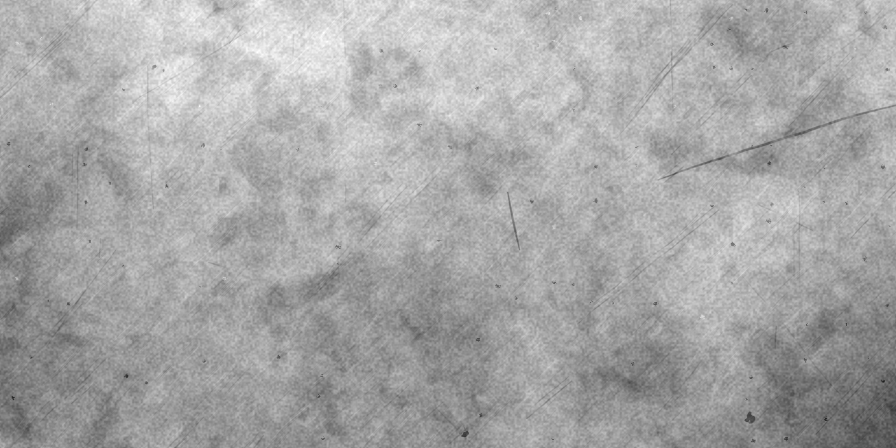
This texture is drawn by a WebGL 1 fragment shader. Its source:

```glsl
precision highp float;
// Worn grey concrete wall: uneven light, mottled stains, fine grain, specks and scratches.
uniform vec2 u_resolution;

#define BASE_LOW 0.585
#define BASE_HIGH 0.775
#define CLOUDS 0.17
#define STAINS 0.09
#define PATCHES 0.09
#define MOTTLE 0.17
#define GRAIN 0.115
#define FIBRES 0.045
#define HAIRS 60
#define HAIR_DARKNESS 0.13
#define SPECK_DARKNESS 0.26

float hash(vec2 p) {
  vec3 q = fract(p.xyx * 0.1031);
  q += dot(q, q.yzx + 33.33);
  return fract((q.x + q.y) * q.z);
}

float noise(vec2 p) {
  vec2 i = floor(p), f = fract(p);
  f = f * f * (3.0 - 2.0 * f);
  return mix(mix(hash(i), hash(i + vec2(1, 0)), f.x),
             mix(hash(i + vec2(0, 1)), hash(i + vec2(1, 1)), f.x), f.y);
}

float fbm(vec2 p) {
  float sum = 0.0, amp = 0.52;
  for (int i = 0; i < 5; i++) {
    sum += amp * noise(p);
    p = mat2(1.6, 1.2, -1.2, 1.6) * p + 17.3;
    amp *= 0.5;
  }
  return sum;
}

float glow(vec2 p, vec2 centre, vec2 size) {
  vec2 d = (p - centre) / size;
  return exp(-dot(d, d));
}

// Tapered stroke from a to b, soft over one pixel
float stroke(vec2 p, vec2 a, vec2 b, float width, float px) {
  vec2 ab = b - a;
  float t = clamp(dot(p - a, ab) / dot(ab, ab), 0.0, 1.0);
  float w = width * (0.4 + 2.4 * t * (1.0 - t));
  return 1.0 - smoothstep(w - 0.5 * px, w + px, length(p - a - ab * t));
}

// Scattered ragged dots, one per chosen cell
float specks(vec2 p, float scale, float radius, float share, float blur) {
  vec2 cell = floor(p * scale), f = fract(p * scale);
  vec2 centre = 0.3 + 0.4 * vec2(hash(cell + 3.7), hash(cell + 91.2));
  float r = radius * (0.4 + hash(cell + 45.1));
  float ragged = noise((f - centre) / radius * 1.3 + 20.0 * hash(cell + 66.3)) - 0.5;
  float d = length(f - centre) + radius * 1.6 * ragged;
  float soft = blur * scale;
  return step(hash(cell + 12.9), share) * (1.0 - smoothstep(r - soft, r + soft, d));
}

// Random hairline scratches: diagonal pairs, uprights and strays
float hairlines(vec2 p, float px) {
  float sum = 0.0;
  for (int i = 0; i < HAIRS; i++) {
    float id = float(i);
    vec2 centre = vec2(2.0 * hash(vec2(id, 1.3)), hash(vec2(id, 7.9)));
    float kind = hash(vec2(id, 23.1)), turn = hash(vec2(id, 31.7)) - 0.5;
    float angle = kind < 0.6 ? 0.78 + 0.3 * turn : kind < 0.82 ? 1.57 + 0.12 * turn : 6.3 * turn;
    float reach = mix(0.02, 0.24, pow(hash(vec2(id, 41.3)), 1.6));
    vec2 dir = vec2(cos(angle), sin(angle));
    vec2 side = vec2(-dir.y, dir.x) * 0.012;
    float line = stroke(p, centre - dir * reach, centre + dir * reach, 0.0011, px);
    float twin = stroke(p, centre + side - dir * reach * 0.7, centre + side + dir * reach, 0.0009, px);
    sum += (line + 0.7 * twin * step(kind, 0.7)) * mix(0.25, 1.0, hash(vec2(id, 57.7)));
  }
  return min(sum, 1.5);
}

void main() {
  float px = 1.0 / u_resolution.y;
  vec2 p = gl_FragCoord.xy * px;
  vec2 warp = vec2(fbm(p * 6.0), fbm(p * 6.0 + 40.0)) - 0.5;

  // Broad light
  float tone = mix(BASE_LOW, BASE_HIGH, p.y);
  tone += 0.09 * glow(p, vec2(0.65, 1.0), vec2(0.55, 0.36));
  tone += 0.08 * glow(p, vec2(1.72, 0.46), vec2(0.24, 0.3));
  tone -= 0.24 * glow(p, vec2(2.02, 0.04), vec2(0.28, 0.34));
  tone -= 0.04 * glow(p, vec2(1.5, 1.0), vec2(0.3, 0.3));
  tone -= 0.08 * (1.0 - smoothstep(0.0, 0.4, p.x));

  // Clouds, stains, smaller patches and mottling
  tone += CLOUDS * (fbm(p * 5.0 + 8.0) - 0.48);
  tone -= STAINS * smoothstep(0.53, 0.74, fbm(p * vec2(4.6, 6.0) + warp + 61.0));
  tone -= PATCHES * smoothstep(0.58, 0.78, fbm(p * 12.0 + 2.0 * warp + 33.0));
  tone += MOTTLE * (fbm(p * 26.0 + 5.0) - 0.5);

  // Grain and brushed diagonal fibres
  tone += GRAIN * (noise(p * 205.0) - 0.5) + 0.6 * GRAIN * (noise(p.yx * 256.0 + 77.0) - 0.5);
  vec2 brushed = mat2(0.71, -0.71, 0.71, 0.71) * (p + 0.03 * warp);
  float fibre = noise(brushed * vec2(13.0, 170.0));
  tone += FIBRES * (smoothstep(0.75, 1.0, fibre) - 1.0 + smoothstep(0.0, 0.25, fibre));

  // Pits and soft spots, denser to the right
  float wear = mix(0.6, 1.4, p.x * 0.5);
  tone -= SPECK_DARKNESS * specks(p, 23.0, 0.07, 0.09 * wear, px);
  tone -= 0.08 * specks(p + 0.37, 10.0, 0.14, 0.17 * wear, 0.007);
  tone -= 0.26 * specks(p + 0.71, 6.0, 0.05, 0.06 * wear, px);
  tone += 0.15 * specks(p + 5.13, 15.0, 0.05, 0.03, px);

  // Scratches, a long crack and a short gouge
  vec2 bent = p + 0.012 * warp;
  float broken = smoothstep(0.2, 0.6, noise(p * 38.0 + 9.0));
  tone -= HAIR_DARKNESS * hairlines(bent, px) * mix(0.3, 1.0, broken);
  vec2 sag = bent + vec2(0.0, 0.08 * (p.x - 1.48) * (p.x - 2.05));
  tone -= 0.22 * stroke(sag, vec2(1.47, 0.6), vec2(2.05, 0.78), 0.0022, px) * mix(0.5, 1.0, broken);
  tone -= 0.23 * stroke(bent, vec2(1.133, 0.57), vec2(1.16, 0.44), 0.0018, px);

  gl_FragColor = vec4(vec3(clamp(tone, 0.0, 1.0)), 1.0);
}
```
